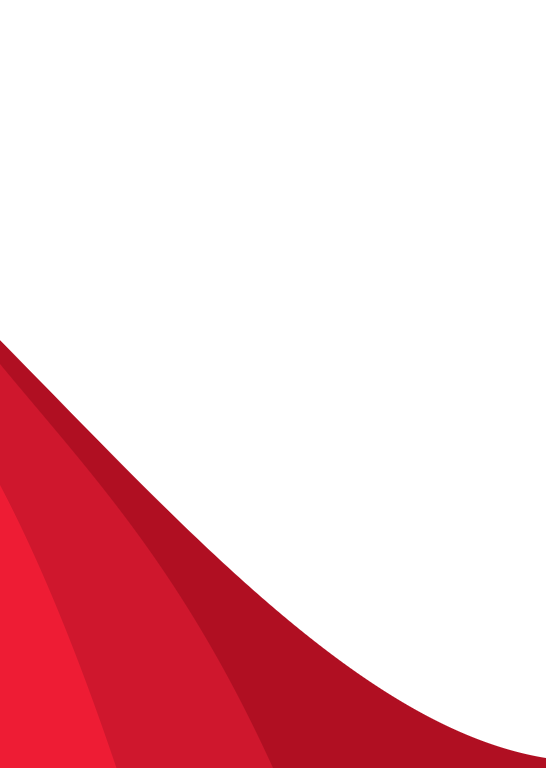
Give the GLSL for this background, as a Shadertoy shader.

```glsl
// Three red sheets sweep down from the left edge over a white page.
// Each sheet lies below a cubic curve in canvas units (0 to 1 on both axes);
// they are painted from the widest and darkest to the narrowest and brightest.

// Height of a cubic with coefficients k, from constant to cubed term
float cubic(vec4 k, float x) {
    return k.x + x * (k.y + x * (k.z + x * k.w));
}

// Smooth coverage of the area below the curve, with a one-pixel edge
float below(vec4 curve, vec2 uv) {
    float height = uv.y - cubic(curve, uv.x);
    float pixel = length(vec2(dFdx(height), dFdy(height)));
    return clamp(0.5 - height / pixel, 0.0, 1.0);
}

void mainImage(out vec4 fragColor, in vec2 fragCoord) {
    vec2 uv = fragCoord / iResolution.xy;

    // White page
    vec3 color = vec3(1.0);

    // Dark outer sheet, flattening out at the lower right
    color = mix(color, vec3(0.69, 0.06, 0.135), below(vec4(0.557, -0.72, -0.077, 0.253), uv));

    // Middle sheet, bulging outwards
    color = mix(color, vec3(0.81, 0.09, 0.175), below(vec4(0.526, -0.86, 0.248, -1.264), uv));

    // Bright inner sheet in the corner
    color = mix(color, vec3(0.935, 0.11, 0.205), below(vec4(0.3685, -1.35, -1.773, 0.0), uv));

    fragColor = vec4(color, 1.0);
}
```
